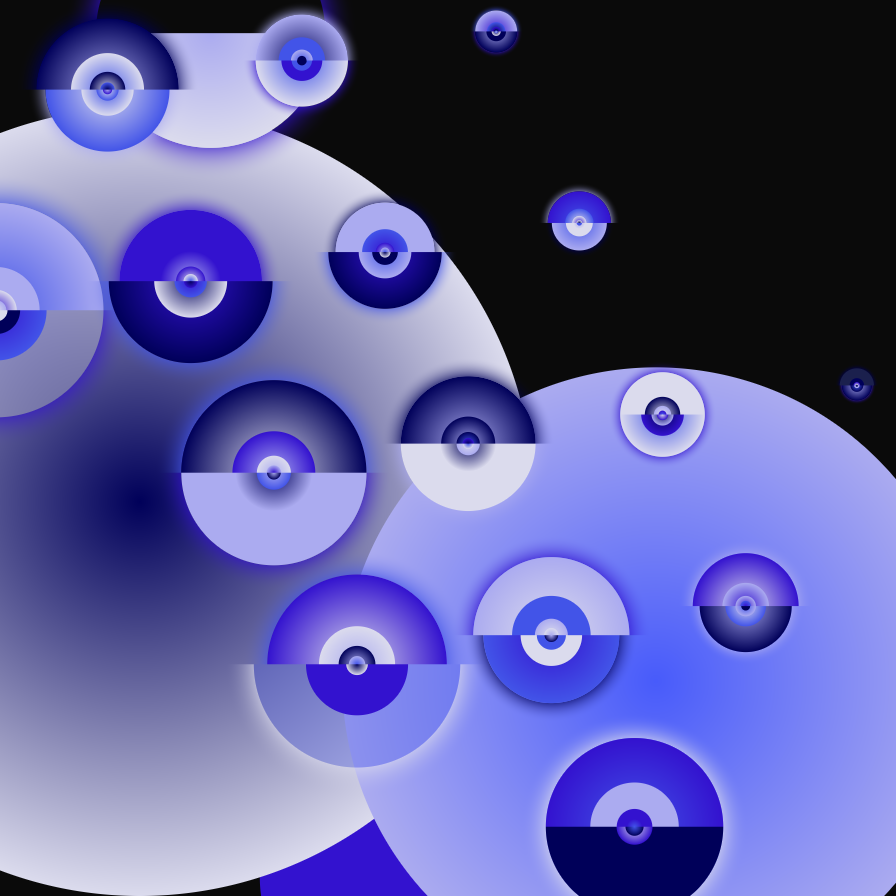
A Shadertoy shader for this background:

```glsl
// Split concentric "eye" discs scattered over large glowing spheres on black.
// Each eye is two half discs with nested radial gradients and a soft halo;
// a golden-ratio sequence spreads the eyes in a band along the falling diagonal.

#define EYES 15
#define RINGS 4
#define RING_RATIO 0.47
#define MIN_RADIUS 0.018
#define RADIUS_RANGE 0.108
#define BAND_WIDTH 0.75
#define HALO_WIDTH 0.28
#define HALO_ALPHA 0.6
#define GLASS_ALPHA 0.3

const vec3 BLACK = vec3(0.04);
const vec3 NAVY = vec3(0.0, 0.0, 0.35);
const vec3 INDIGO = vec3(0.20, 0.07, 0.81);
const vec3 BLUE = vec3(0.26, 0.33, 0.91);
const vec3 PERIWINKLE = vec3(0.67, 0.67, 0.94);
const vec3 PALE = vec3(0.86, 0.86, 0.93);

float hash(float n) {
    return fract(sin(n * 12.9898 + 4.1) * 43758.5);
}

vec3 palette(float h) {
    vec3 tones[5] = vec3[5](NAVY, INDIGO, BLUE, PERIWINKLE, PALE);
    return tones[int(min(h * 5.0, 4.0))];
}

// Antialiased coverage of a signed distance
float cover(float d) {
    return clamp(0.5 - d * min(iResolution.x, iResolution.y), 0.0, 1.0);
}

// Disc with a radial gradient from centre to rim
vec3 disc(vec3 col, float d, float r, vec3 inner, vec3 outer, float alpha) {
    vec3 fill = mix(inner, outer, clamp(d / r, 0.0, 1.0));
    return mix(col, fill, cover(d - r) * alpha);
}

// Soft glow just outside a disc
vec3 halo(vec3 col, float d, float r, vec3 tint) {
    float glow = clamp(1.0 - (d - r) / (HALO_WIDTH * r), 0.0, 1.0);
    return mix(col, tint, HALO_ALPHA * glow * glow * (1.0 - cover(d - r)));
}

// Nested rings of one half; the outermost is sometimes glassy
vec3 rings(vec3 col, float d, float r, float seed) {
    r *= hash(seed) < 0.3 ? 0.87 : 1.0;
    col = halo(col, d, r, palette(hash(seed + 0.3)));
    for (int k = 0; k < RINGS; k++) {
        float s = seed + 1.7 * float(k + 1);
        float alpha = k == 0 && hash(s + 0.9) < 0.2 ? GLASS_ALPHA : 1.0;
        col = disc(col, d, r, palette(hash(s)), palette(hash(s + 0.5)), alpha);
        r *= RING_RATIO * mix(0.85, 1.1, hash(s + 0.7));
    }
    return col;
}

// Upper and lower halves meet on a sharp horizontal line
vec3 eye(vec3 col, vec2 q, float r, float seed) {
    float d = length(q);
    if (d > r * (1.1 + HALO_WIDTH)) return col;
    vec3 upper = rings(col, d, r, seed);
    vec3 lower = rings(col, d, r, seed + 31.0);
    return mix(upper, lower, cover(q.y));
}

void mainImage(out vec4 fragColor, in vec2 fragCoord) {
    vec2 p = fragCoord / min(iResolution.x, iResolution.y);
    vec3 col = BLACK;

    // Large spheres
    col = disc(col, length(p - vec2(0.43, 0.02)), 0.14, INDIGO, INDIGO, 1.0);
    col = disc(col, length(p - vec2(0.156, 0.44)), 0.44, NAVY, PALE, 1.0);
    col = disc(col, length(p - vec2(0.732, 0.24)), 0.35, BLUE * 1.08, PERIWINKLE, 1.0);

    // Pale bowl cut by the top edge, with a deep halo
    vec2 bowl = p - vec2(0.235, 0.963);
    float bowlDist = length(bowl);
    col = halo(col, bowlDist, 0.128, INDIGO);
    vec3 filled = disc(col, bowlDist, 0.128, PERIWINKLE, PALE, 1.0);
    col = mix(col, filled, cover(bowl.y));

    // Scattered eyes
    vec2 along = vec2(0.75, -0.64);
    vec2 across = vec2(0.62, 0.70) * BAND_WIDTH;
    for (int i = 0; i < EYES; i++) {
        float n = float(i);
        float offset = fract(n * 0.618 + 0.5) - 0.5;
        vec2 centre = vec2(0.12, 0.90) + along * n / float(EYES - 1) + across * offset;
        float r = MIN_RADIUS + RADIUS_RANGE * fract(n * 0.37 + 0.57);
        col = eye(col, p - centre, r, n * 7.3 + 2.0);
    }
    fragColor = vec4(col, 1.0);
}
```
